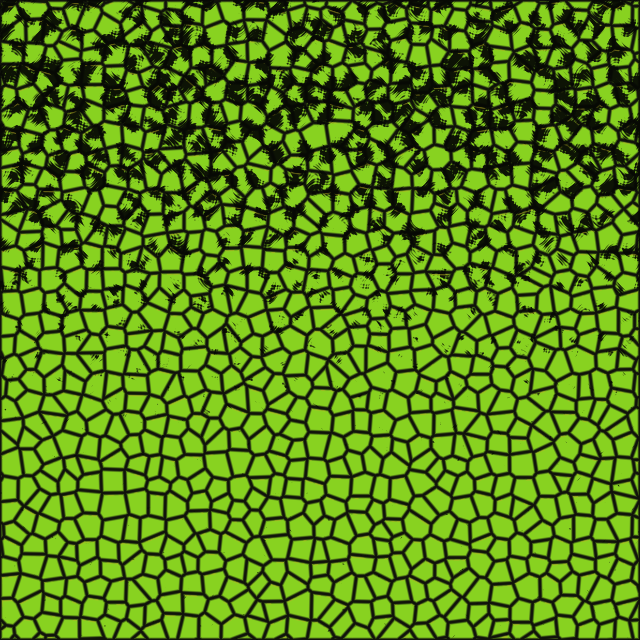
This pattern is drawn by a WebGL 1 fragment shader. Its source:

```glsl
precision highp float;
uniform vec2 u_resolution;

#define CELLS 31.2
#define JITTER 0.74
#define SEAM_INNER 0.025
#define SEAM_OUTER 0.155
#define ROT_AMOUNT 0.52
#define ROT_SOFTNESS 0.22
#define LEAF vec3(0.535, 0.825, 0.125)
#define SEAM vec3(0.065, 0.075, 0.045)
#define ROT vec3(0.025, 0.035, 0.015)
#define RIM vec3(0.78, 0.72, 0.14)

vec2 hash2(vec2 p) {
  vec2 q = vec2(dot(p, vec2(127.1, 311.7)), dot(p, vec2(269.5, 183.3)));
  return fract(sin(q) * 43758.55);
}

vec2 seedOffset(vec2 cell) {
  return 0.5 + JITTER * (hash2(cell) - 0.5);
}

// Distance to the nearest cell wall (x) and the wall's upward slant (y)
vec2 cellWall(vec2 p) {
  vec2 base = floor(p);
  vec2 f = p - base;
  vec2 nearCell = vec2(0.0);
  vec2 toSeed = vec2(0.0);
  float best = 8.0;
  for (int j = -1; j <= 1; j++) {
    for (int i = -1; i <= 1; i++) {
      vec2 g = vec2(float(i), float(j));
      vec2 r = g + seedOffset(base + g) - f;
      float d = dot(r, r);
      if (d < best) {
        best = d;
        toSeed = r;
        nearCell = g;
      }
    }
  }
  vec2 wall = vec2(8.0, 0.0);
  for (int j = -2; j <= 2; j++) {
    for (int i = -2; i <= 2; i++) {
      vec2 g = nearCell + vec2(float(i), float(j));
      vec2 r = g + seedOffset(base + g) - f;
      vec2 gap = r - toSeed;
      if (dot(gap, gap) > 0.0001) {
        vec2 normal = normalize(gap);
        float d = dot(0.5 * (toSeed + r), normal);
        if (d < wall.x) wall = vec2(d, normal.y);
      }
    }
  }
  return wall;
}

// Plain cellular noise: distance to the nearest scattered point
float cellular(vec2 p) {
  vec2 base = floor(p);
  float best = 8.0;
  for (int j = -1; j <= 1; j++) {
    for (int i = -1; i <= 1; i++) {
      vec2 g = base + vec2(float(i), float(j));
      best = min(best, length(g + hash2(g + 57.0) - p));
    }
  }
  return best;
}

// Fine streaks from layered sines
float streaks(vec2 p) {
  vec2 q = p + 0.3 * sin(p.yx * 4.3 + 1.7);
  float s = sin(q.x * 9.0 + q.y * 5.0) + sin(q.y * 13.0 - q.x * 6.0);
  return 0.25 * (s + sin(q.x * 21.0 + q.y * 17.0) + sin(q.y * 27.0 - q.x * 15.0));
}

void main() {
  vec2 uv = gl_FragCoord.xy / u_resolution;
  vec2 p = uv * CELLS;
  vec2 wall = cellWall(p);

  // The canvas frame closes the outer cells
  vec2 margin = min(uv, 1.0 - uv) * CELLS;
  float edge = min(wall.x, min(margin.x, margin.y));
  float body = smoothstep(SEAM_INNER, SEAM_OUTER, edge);

  // Rot thickens towards the upper band and eases off at the top
  float decay = 0.12 + 0.95 * smoothstep(0.22, 0.83, uv.y);
  decay *= 1.0 - 0.15 * smoothstep(0.88, 1.0, uv.y);
  float patches = cellular(p * 0.9 + 0.12 * sin(p.yx * 5.0));
  float field = ROT_AMOUNT * decay - patches + 0.2 * streaks(p) - 0.4 * edge;
  float rot = smoothstep(0.0, ROT_SOFTNESS, field);

  // Faint warm rims on scattered upper walls
  float band = smoothstep(0.07, 0.11, edge) * (1.0 - smoothstep(0.12, 0.18, edge));
  float rim = band * smoothstep(0.5, 0.95, wall.y);
  rim *= smoothstep(-0.1, 0.4, streaks(p * 0.4 + 3.0));

  vec3 colour = mix(SEAM, LEAF, body);
  colour = mix(colour, ROT, rot * 0.95);
  colour = mix(colour, RIM, 0.45 * rim);
  gl_FragColor = vec4(colour, 1.0);
}
```
